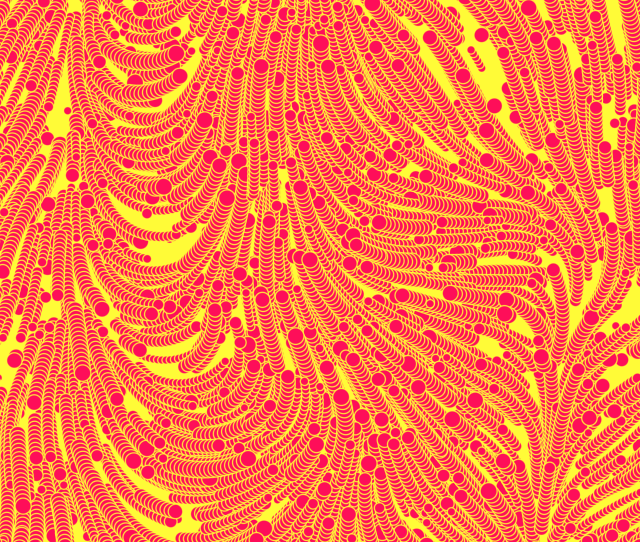
Give the GLSL for this pattern, as a Shadertoy shader.

```glsl
// Trails of overlapping outlined discs that follow a smooth flow field.
// Each jittered grid cell seeds one trail, bent into an arc by the local curvature;
// arc coordinates give the topmost discs at a point directly, without tracing.

const vec3 PINK = vec3(0.995, 0.055, 0.35);
const vec3 YELLOW = vec3(1.0, 0.985, 0.215);

const int LAYERS = 7;             // independent sets of trails, painted in turn
const int REACH = 2;              // neighbour cells searched on each side
const float CELL = 0.076;         // seed grid size, in canvas heights
const float MAX_HALF = 0.13;      // longest half length of a trail
const float DOT_SHARE = 0.1;      // share of trails that are a single disc
const float LAYER_SHRINK = 0.065; // later layers get shorter trails
const float SPACING = 0.0078;     // distance between successive discs
const float MIN_RADIUS = 0.0085;
const float MAX_RADIUS = 0.0168;
const float OUTLINE = 0.0021;
const float SOFTNESS = 0.0031;    // width of the blended disc edges
const float MAX_CURVATURE = 9.0;
const float SIDE_DENSITY = 0.66;  // share of trails kept away from the dense band

vec3 hash3(vec3 p) {
    p = fract(p * vec3(0.1031, 0.1030, 0.0973));
    p += dot(p, p.yxz + 33.33);
    return fract((p.xxy + p.yxx) * p.zyx);
}

// Flow heading in radians: a U-shaped sweep on the left, an upright middle,
// a swell to horizontal on the right, and a fan in the lower right corner.
float heading(vec2 p) {
    float low = 1.0 - smoothstep(0.12, 0.42, p.y);
    float sweep = smoothstep(0.05 - 0.2 * low, 0.47 + 0.38 * low, p.x);
    float fromMiddle = (p.y - 0.53) / 0.15;
    float swell = smoothstep(0.48, 0.79, p.x) * (1.0 - smoothstep(0.88, 1.13, p.x));
    float fan = smoothstep(0.92, 1.12, p.x) * (1.0 - smoothstep(0.3, 0.6, p.y));
    float wobble = sin(9.0 * p.x + 6.0 * p.y + 1.0) * sin(11.0 * p.y - 5.0 * p.x);
    return radians(-115.0 + 205.0 * sweep
                   + swell * (40.0 + 62.0 * exp(-fromMiddle * fromMiddle))
                   - 48.0 * fan + 13.0 * wobble);
}

// Probability that a seed grows a trail: highest in a slanted central band.
float density(vec2 p) {
    float offBand = abs(p.x - 0.73 + 0.23 * p.y);
    return mix(1.0, SIDE_DENSITY, smoothstep(0.12, 0.3, offBand));
}

// Paints one outlined disc over the colour below it.
vec3 paintDisc(vec3 below, float dist, float radius, float blur) {
    float cover = 1.0 - smoothstep(-0.5 * blur, 0.5 * blur, dist - radius);
    float fill = 1.0 - smoothstep(-0.5 * blur, 0.5 * blur, dist - radius + OUTLINE);
    return mix(below, mix(YELLOW, PINK, fill), cover);
}

// Position along (x) and across (y) an arc that leaves the origin along +x.
vec2 arcCoords(vec2 q, float curvature) {
    float bend = max(abs(curvature), 0.02);
    float arcRadius = 1.0 / bend;
    q.y *= curvature < 0.0 ? -1.0 : 1.0;
    vec2 fromCentre = vec2(q.x, arcRadius - q.y);
    return vec2(arcRadius * atan(fromCentre.x, fromCentre.y),
                arcRadius - length(fromCentre));
}

vec3 paintTrail(vec3 col, vec2 p, vec2 cell, float layer, float blur) {
    vec3 place = hash3(vec3(cell + 50.0, layer * 7.0 + 3.0));
    vec3 shape = hash3(vec3(cell + 90.0, layer * 7.0 + 61.0));
    vec2 seed = (cell + place.xy) * CELL;
    float radius = mix(MIN_RADIUS, MAX_RADIUS, shape.x);
    float grow = max(shape.y - DOT_SHARE, 0.0) / (1.0 - DOT_SHARE);
    float halfLength = MAX_HALF * grow * (1.0 - LAYER_SHRINK * layer);
    vec2 offset = p - seed;
    float outer = radius + 0.5 * blur;
    if (length(offset) > halfLength + outer || place.z > density(seed)) return col;

    // Local frame and curvature of the flow at the seed
    float angle = heading(seed);
    vec2 dir = vec2(cos(angle), sin(angle));
    vec2 probe = dir * 0.035;
    float curvature = (heading(seed + probe) - heading(seed - probe)) / 0.07;
    curvature = clamp(curvature, -MAX_CURVATURE, MAX_CURVATURE);
    vec2 local = vec2(dot(offset, dir), dot(offset, vec2(-dir.y, dir.x)));
    vec2 arc = arcCoords(local, curvature);
    if (abs(arc.y) > outer) return col;

    // The newest disc that reaches this point, and the one just beneath it
    float along = arc.x + halfLength;
    float chord = sqrt(outer * outer - arc.y * arc.y);
    float last = floor(2.0 * halfLength / SPACING);
    float top = min(floor((along + chord) / SPACING), last);
    for (float k = top - 1.0; k <= top; k++) {
        if (k < 0.0) continue;
        float dist = length(vec2(along - k * SPACING, arc.y));
        col = paintDisc(col, dist, radius, blur);
    }
    return col;
}

void mainImage(out vec4 fragColor, in vec2 fragCoord) {
    float pixel = 1.0 / iResolution.y;
    float blur = max(pixel, SOFTNESS);
    vec2 p = fragCoord * pixel;
    vec3 col = YELLOW;
    for (int layer = 0; layer < LAYERS; layer++) {
        // Each layer's grid is shifted so that the cells do not line up
        vec2 shift = fract(float(layer) * vec2(0.38, 0.62)) * CELL;
        vec2 home = floor((p + shift) / CELL);
        for (int j = REACH; j >= -REACH; j--)
        for (int i = -REACH; i <= REACH; i++) {
            vec2 cell = home + vec2(i, j);
            col = paintTrail(col, p, cell - shift / CELL, float(layer), blur);
        }
    }
    fragColor = vec4(col, 1.0);
}
```
